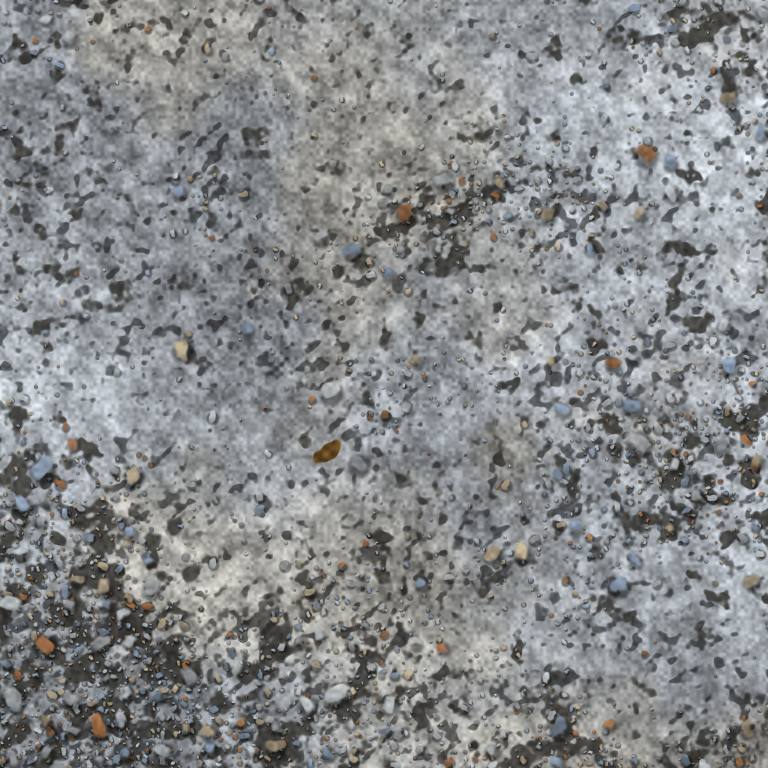
A WebGL 2 fragment shader for this texture:

```glsl
#version 300 es
precision highp float;
// Weathered concrete: cloudy grey cement with fine grain and slanted dark specks.
// A wear field opens rough, dirty patches in which soil and small stones show;
// the stones are jittered grid cells drawn in three sizes, coarse over fine.

uniform vec2 u_resolution;
out vec4 fragColor;

const float BASE_TONE = 0.605;
const float CLOUD_CONTRAST = 0.42;
const float MOTTLE_CONTRAST = 0.42;
const float GRAIN_CONTRAST = 0.20;
const float SPECK_DARKNESS = 0.50;
const float STONE_CELLS = 27.0;     // coarsest stone grid across the canvas
const vec3 WARM_TINT = vec3(1.01, 1.0, 0.965);
const vec3 COOL_TINT = vec3(0.97, 1.005, 1.04);
const vec3 SOIL = vec3(0.21, 0.205, 0.19);
const vec3 PALE_STONE = vec3(0.70, 0.72, 0.73);
const vec3 SAND_STONE = vec3(0.71, 0.65, 0.54);
const vec3 RUST_STONE = vec3(0.65, 0.44, 0.28);
const vec3 BLUE_STONE = vec3(0.53, 0.60, 0.69);
const vec3 FLAKE_BROWN = vec3(0.40, 0.29, 0.13);
const vec2 CORNER_WEAR = vec2(0.06, 0.10);
const vec2 EAST_WEAR = vec2(0.90, 0.42);
const vec2 PIT_WEAR = vec2(0.60, 0.73);
const vec2 FLAKE_POS = vec2(0.427, 0.411);

float hash(vec2 p) {
    vec3 q = fract(p.xyx * 0.1031);
    q += dot(q, q.yzx + 33.33);
    return fract((q.x + q.y) * q.z);
}

vec2 hash2(vec2 p) { return vec2(hash(p), hash(p + 71.7)); }

mat2 rotation(float a) { return mat2(cos(a), sin(a), -sin(a), cos(a)); }

float noise(vec2 p) {
    vec2 i = floor(p), f = fract(p);
    f = f * f * (3.0 - 2.0 * f);
    return mix(mix(hash(i), hash(i + vec2(1, 0)), f.x),
               mix(hash(i + vec2(0, 1)), hash(i + vec2(1, 1)), f.x), f.y);
}

float fbm(vec2 p, int octaves) {
    float sum = 0.0, amp = 0.5, total = 0.0;
    for (int i = 0; i < octaves; i++) {
        sum += amp * noise(p);
        total += amp;
        amp *= 0.55;
        p = rotation(0.6) * p * 2.03 + 17.3;
    }
    return sum / total;
}

float falloff(vec2 d, float radius) { return 1.0 - smoothstep(0.0, radius, length(d)); }

// How far the smooth cement skin is worn away, 0 to 1
float wear(vec2 p) {
    vec2 slant = rotation(-0.4) * (p - PIT_WEAR);
    float w = 1.25 * falloff((p - CORNER_WEAR) * vec2(0.8, 1.0), 0.42)
            + 0.85 * falloff(p - EAST_WEAR, 0.25)
            + 0.75 * falloff(slant * vec2(0.5, 1.0), 0.16)
            + 0.45 * (1.0 - smoothstep(0.0, 0.25, p.y));
    return clamp(w + 1.5 * (fbm(p * 8.0 + 4.0, 3) - 0.5) - 0.08, 0.0, 1.0);
}

vec3 cement(vec2 p, float worn) {
    float cloud = fbm(p * 3.2 + 9.0, 4) - 0.5;
    float mottle = fbm(rotation(-0.7) * p * vec2(55.0, 42.0), 3) - 0.5;
    float grain = noise(p * 210.0) - 0.5;
    float tone = BASE_TONE + CLOUD_CONTRAST * cloud + MOTTLE_CONTRAST * mottle + GRAIN_CONTRAST * grain;
    tone -= 0.13 * falloff(p - vec2(0.56, 1.0), 0.45);
    tone += 0.11 * falloff(p - vec2(0.02, 0.52), 0.28) + 0.08 * falloff(p - vec2(1.0, 0.85), 0.3);

    // Slanted dark specks
    vec2 q = rotation(-0.75) * p;
    float speck = 0.62 * noise(q * vec2(72.0, 105.0)) + 0.38 * noise(p * 150.0 + 31.0);
    speck += 0.35 * (fbm(p * 11.0, 2) - 0.5) + 0.10 * worn;
    tone *= 1.0 - SPECK_DARKNESS * smoothstep(0.64, 0.84, speck);

    float cool = smoothstep(0.35, 0.65, fbm(p * 4.0 + 40.0, 3) + 0.5 * (abs(p.x - 0.45) - 0.2));
    return tone * mix(WARM_TINT, COOL_TINT, cool);
}

vec3 stoneColour(float pick) {
    vec3 c = mix(PALE_STONE, SAND_STONE, step(0.48, pick));
    c = mix(c, BLUE_STONE, step(0.70, pick));
    return mix(c, RUST_STONE, step(0.90, pick));
}

// One grid of irregular stones, each with a soft shadow below it
vec3 addStones(vec3 col, vec2 p, float cells, float seed, float pixel) {
    vec2 g = p * cells, home = floor(g);
    float soft = max(0.10, pixel * cells);
    for (int k = 0; k < 9; k++) {
        vec2 id = home + vec2(k % 3 - 1, k / 3 - 1);
        vec2 key = id + seed;
        vec2 centre = id + 0.2 + 0.6 * hash2(key);
        float chance = 0.025 + 0.55 * wear(centre / cells);
        if (hash(key + 13.1) > chance) continue;
        vec2 shape = hash2(key + 29.3);
        vec2 d = rotation(6.28 * shape.x) * (g - centre) * vec2(1.0, 1.2 + 0.5 * shape.y);
        d += 0.25 * (vec2(noise(g * 3.5 + seed), noise(g * 3.5 + 50.0)) - 0.5);
        float radius = mix(0.16, 0.42, shape.y * shape.y);
        float dist = mix(length(d), max(abs(d.x), abs(d.y)), 0.4) - radius;
        float shade = length(g - centre + vec2(-0.06, 0.13)) - radius;
        col *= 1.0 - 0.4 * (1.0 - smoothstep(-0.05, 0.16, shade));
        float light = 0.76 + 0.34 * hash(key + 47.9) + 0.25 * (g.y - centre.y)
                    + 0.28 * (noise(p * 170.0) - 0.5);
        vec3 stone = stoneColour(hash(key + 83.7)) * light;
        col = mix(col, stone, 0.88 * (1.0 - smoothstep(-soft, soft, dist)));
    }
    return col;
}

void main() {
    float side = min(u_resolution.x, u_resolution.y);
    vec2 p = gl_FragCoord.xy / side;
    float pixel = 1.0 / side;
    float worn = wear(p);
    vec3 col = cement(p, worn);

    // Soil in the worn hollows
    float hollow = fbm(p * 40.0 + 60.0, 3) + 0.23 * (worn - 0.6);
    col = mix(col, SOIL * (0.7 + 0.6 * noise(p * 160.0)), 0.85 * smoothstep(0.53, 0.66, hollow));

    for (int i = 2; i >= 0; i--)
        col = addStones(col, p, STONE_CELLS * pow(2.05, float(i)), 19.0 * float(i + 1), pixel);

    // A single dry flake
    vec2 f = rotation(-0.65) * (p - FLAKE_POS);
    float flake = length(f * vec2(1.0, 2.1)) - 0.021 - 0.008 * (noise(p * 110.0) - 0.5);
    vec3 brown = FLAKE_BROWN * (0.65 + 0.7 * noise(p * 120.0));
    col = mix(col, brown, 1.0 - smoothstep(-0.002, 0.002 + pixel, flake));

    fragColor = vec4(clamp(col, 0.0, 1.0), 1.0);
}
```
